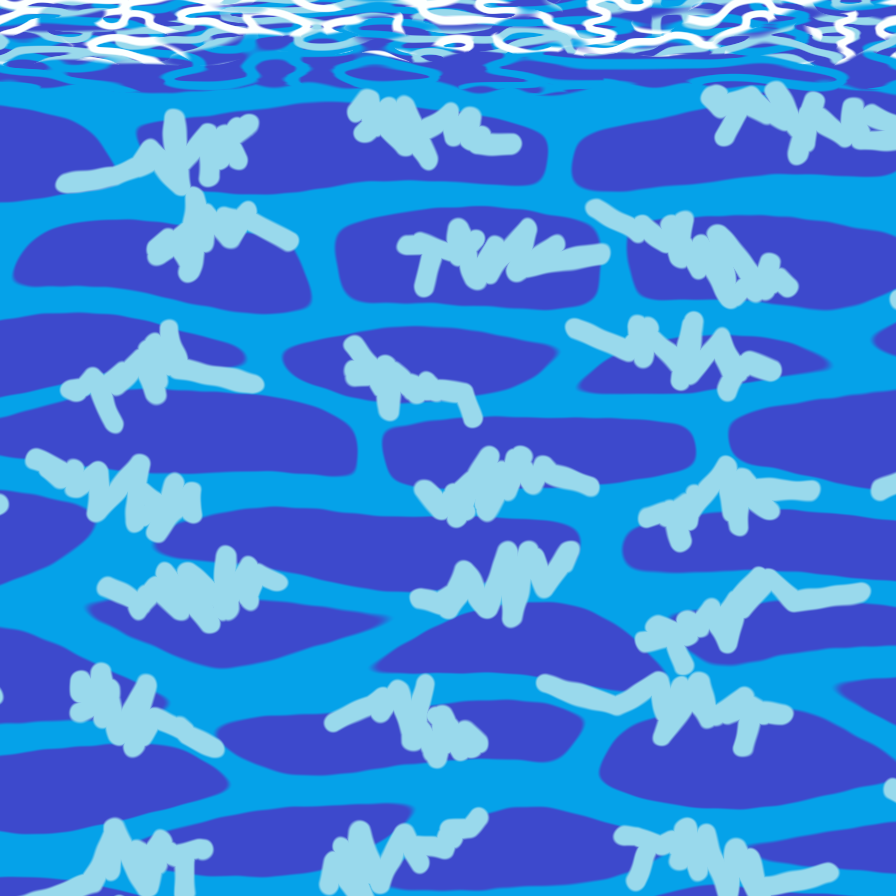
A WebGL 2 fragment shader for this texture:

```glsl
#version 300 es
precision highp float;

uniform vec2 u_resolution;
out vec4 fragColor;

const vec3 INDIGO = vec3(0.24, 0.285, 0.80);
const vec3 AZURE = vec3(0.02, 0.635, 0.915);
const vec3 PALE = vec3(0.60, 0.85, 0.925);
const vec3 WHITE = vec3(0.99, 1.0, 1.0);

vec2 hash2(vec2 p) {
    vec3 q = fract(p.xyx * vec3(0.1031, 0.1030, 0.0973));
    q += dot(q, q.yzx + 33.33);
    return fract((q.xx + q.yz) * q.zy);
}

float cornerSlope(vec2 corner, vec2 offset) {
    float angle = 6.2832 * hash2(corner).x;
    return dot(vec2(cos(angle), sin(angle)), offset);
}

float gradientNoise(vec2 p) {
    vec2 i = floor(p), f = p - i;
    vec2 u = f * f * f * (f * (f * 6.0 - 15.0) + 10.0);
    vec2 e = vec2(1.0, 0.0);
    float low = mix(cornerSlope(i, f), cornerSlope(i + e, f - e), u.x);
    float high = mix(cornerSlope(i + e.yx, f - e.yx), cornerSlope(i + 1.0, f - 1.0), u.x);
    return mix(low, high, u.y);
}

float fill(float d, float soft) {
    return 1.0 - smoothstep(-soft, soft, d);
}

float segment(vec2 p, vec2 a, vec2 b) {
    vec2 ap = p - a, ab = b - a;
    return length(ap - ab * clamp(dot(ap, ab) / max(dot(ab, ab), 1e-6), 0.0, 1.0));
}

// Jittered centre of a staggered cell
vec2 cellSite(vec2 cell) {
    return cell + vec2(0.5 * mod(cell.y, 2.0), 0.0) + 0.12 + 0.76 * hash2(cell + 61.0);
}

// Rounded distance to the borders of flat cells, in canvas units
float network(vec2 p, vec2 density, float rounding) {
    vec2 q = p * density, home = floor(q), nearest = vec2(9.0);
    for (int k = 0; k < 25; k++) {
        vec2 site = cellSite(home + vec2(k % 5 - 2, k / 5 - 2)) - q;
        if (dot(site, site) < dot(nearest, nearest)) nearest = site;
    }
    float sum = 1e-9;
    for (int k = 0; k < 25; k++) {
        vec2 site = cellSite(home + vec2(k % 5 - 2, k / 5 - 2)) - q;
        vec2 gap = site - nearest;
        if (dot(gap, gap) < 1e-5) continue;
        vec2 normal = normalize(gap);
        float d = dot(0.5 * (site + nearest), normal) / length(normal * density);
        sum += exp(-d / rounding);
    }
    return -rounding * log(sum);
}

// Zigzag brush mark with a long tail and a short leg
float scribble(vec2 p, vec2 seed, float brush) {
    vec2 trait = hash2(seed + 17.0), limb = hash2(seed + 43.0);
    float facing = limb.x < 0.5 ? -1.0 : 1.0;
    vec2 axis = facing * mix(0.05, 0.088, trait.x) * vec2(1.0, 0.9 * (trait.y - 0.5));
    float lobe = limb.y - 0.5, d = 1e3;
    vec2 last = -axis;
    for (int i = 1; i <= 14; i++) {
        float t = float(i) / 7.0 - 1.0, side = float(i % 2) * 2.0 - 1.0;
        vec2 r = hash2(seed * 7.0 + float(i) * 3.7);
        float height = 0.042 * exp(-1.6 * (t - lobe) * (t - lobe));
        vec2 next = axis * t + vec2((r.x - 0.5) * 0.045, side * height * mix(0.2, 1.0, r.y));
        d = min(d, segment(p, last, next));
        last = next;
    }
    vec2 tail = vec2(facing * mix(0.01, 0.085, limb.y), 0.06 * (trait.x - 0.5));
    vec2 leg = vec2(0.05 * (trait.y - 0.6), -0.045 * limb.y);
    d = min(d, segment(p, last, last + tail));
    return min(d, segment(p, -0.6 * axis, -0.6 * axis + leg)) - brush;
}

float scatteredScribbles(vec2 p, vec2 pitch, float top) {
    vec2 home = floor(p / pitch);
    float d = 1e3;
    for (int k = 0; k < 9; k++) {
        vec2 cell = home + vec2(k % 3 - 1, k / 3 - 1);
        vec2 jitter = (hash2(cell + 5.0) - 0.5) * vec2(0.4, 0.35);
        vec2 centre = (cell + 0.5 + jitter) * pitch;
        if (centre.y < top) d = min(d, scribble(p - centre, cell + 29.0, 0.0115));
    }
    return d;
}

// Thin wandering lines along the zero level of noise
float strokes(vec2 p, vec2 frequency, float halfWidth) {
    vec2 e = vec2(0.001, 0.0);
    float n = gradientNoise(p * frequency);
    vec2 slope = vec2(gradientNoise((p + e) * frequency), gradientNoise((p + e.yx) * frequency)) - n;
    return abs(n) / max(length(slope) / e.x, 12.0) - halfWidth;
}

void main() {
    vec2 p = gl_FragCoord.xy / u_resolution.y;
    float soft = max(0.002, 0.8 / u_resolution.y);
    float ragged = 0.02 * gradientNoise(p * vec2(14.0, 20.0));
    vec2 wobble = 0.004 * vec2(gradientNoise(p * 32.0), gradientNoise(p * 32.0 + 50.0));

    // Blue web of currents
    vec2 bend = vec2(0.03, 0.035) * vec2(gradientNoise(p * 4.0 + 9.0), gradientNoise(p * vec2(4.0, 3.0) + 31.0));
    float width = 0.0155 + 0.014 * gradientNoise(p * vec2(3.0, 6.0) + 77.0);
    float web = network(p + bend + 0.5 * wobble, vec2(2.5, 9.0), 0.011) - width;
    web = max(web, p.y - 0.905 + ragged);
    float streaks = max(strokes(p + 3.0, vec2(9.0, 42.0), 0.0055), 0.895 - p.y + ragged);
    vec3 color = mix(INDIGO, AZURE, fill(min(web, streaks), soft));

    // Pale brush marks
    float marks = scatteredScribbles(p + wobble, vec2(0.333, 0.131), 0.875);
    color = mix(color, PALE, fill(marks, soft));

    // Foam along the upper edge
    float shore = 0.937 - p.y + ragged;
    float paleFoam = max(strokes(p + 7.0, vec2(15.0, 46.0), 0.0052), shore);
    paleFoam = max(paleFoam, -0.03 * (gradientNoise(p * vec2(8.0, 26.0) + 13.0) + 0.12));
    color = mix(color, PALE, fill(paleFoam, soft));
    float whiteFoam = max(strokes(p + 11.0, vec2(18.0, 44.0), 0.005), shore);
    whiteFoam = max(whiteFoam, -0.03 * (gradientNoise(p * vec2(11.0, 28.0) + 21.0) + 0.07));
    color = mix(color, WHITE, fill(whiteFoam, soft));

    fragColor = vec4(color, 1.0);
}
```
